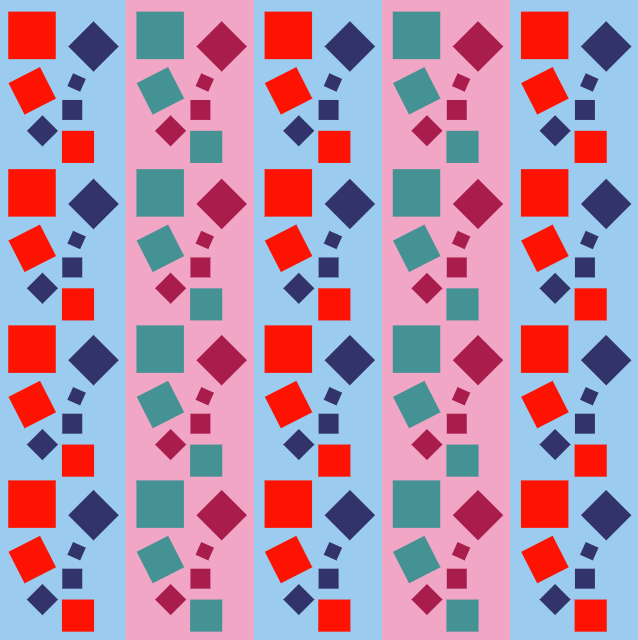
Reproduce this pattern procedurally as a Shadertoy shader.

```glsl
// Alternating blue and pink stripes, each filled with rows of tumbling squares.

// Lengths are fractions of the canvas height.
const float STRIPE_WIDTH = 0.20026;
const float STRIPE_START = -0.0039;
const float ROW_START = 0.0182;     // top of the first row, measured downward
const float ROW_STEP = 0.24707;
const float ROW_SHRINK = 0.00098;   // rows draw slightly closer going down
const float ROW_MARGIN = 0.005;
const int ROWS = 4;

const vec3 SKY = vec3(0.606, 0.796, 0.935);
const vec3 PINK = vec3(0.949, 0.651, 0.776);
const vec3 RED = vec3(0.995, 0.073, 0.010);
const vec3 TEAL = vec3(0.271, 0.573, 0.580);
const vec3 NAVY = vec3(0.192, 0.200, 0.414);
const vec3 CRIMSON = vec3(0.660, 0.112, 0.298);

// Each square: centre x, centre y (downward), half side, tilt in degrees.
const int MAIN_COUNT = 3;
const int SQUARE_COUNT = 7;
const vec4 SQUARES[SQUARE_COUNT] = vec4[](
    // main colour
    vec4(0.0539, 0.0371, 0.0371, 0.0),
    vec4(0.0543, 0.1237, 0.0276, 27.0),
    vec4(0.1258, 0.2113, 0.0251, 0.0),
    // accent colour
    vec4(0.1500, 0.0544, 0.0279, 45.0),
    vec4(0.1236, 0.1107, 0.0109, -24.0),
    vec4(0.1168, 0.1536, 0.0156, 0.0),
    vec4(0.0702, 0.1862, 0.0172, 45.0)
);

float squareDistance(vec2 p, vec4 square) {
    float angle = radians(square.w);
    float c = cos(angle), s = sin(angle);
    vec2 q = p - square.xy;
    q = abs(vec2(c * q.x - s * q.y, s * q.x + c * q.y)) - square.z;
    return length(max(q, 0.0)) + min(max(q.x, q.y), 0.0);
}

float rowTop(float row) {
    return ROW_START + row * (ROW_STEP - ROW_SHRINK * row);
}

float coverage(float dist, float pixel) {
    return clamp(0.5 - dist / pixel, 0.0, 1.0);
}

void mainImage(out vec4 fragColor, in vec2 fragCoord) {
    float pixel = 1.0 / iResolution.y;
    vec2 p = vec2(fragCoord.x, iResolution.y - fragCoord.y) * pixel;

    // Stripes: the signed distance to a seam is negative inside blue.
    float stripe = (p.x - STRIPE_START) / STRIPE_WIDTH;
    float seam = (abs(mod(stripe + 0.5, 2.0) - 1.0) - 0.5) * STRIPE_WIDTH;
    float pinkness = coverage(-seam, pixel);
    vec3 color = mix(SKY, PINK, pinkness);
    vec3 mainColor = mix(RED, TEAL, pinkness);
    vec3 accentColor = mix(NAVY, CRIMSON, pinkness);

    // Rows: find the last row that starts above this point.
    float row = 0.0;
    for (int i = 1; i < ROWS; i++) {
        row += step(rowTop(float(i)) - ROW_MARGIN, p.y);
    }
    vec2 local = vec2(fract(stripe) * STRIPE_WIDTH, p.y - rowTop(row));

    // Squares
    for (int i = 0; i < SQUARE_COUNT; i++) {
        vec3 fill = i < MAIN_COUNT ? mainColor : accentColor;
        color = mix(color, fill, coverage(squareDistance(local, SQUARES[i]), pixel));
    }

    fragColor = vec4(color, 1.0);
}
```
